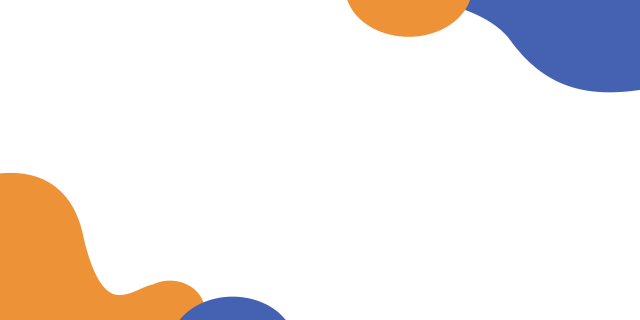
Reproduce this background procedurally as a Shadertoy shader.

```glsl
// Flat organic blobs in two opposite corners of a white page.
// Wavy edges are cubic Bezier curves solved for x; round blobs are ellipses.
// Each shape yields a signed distance, layered with antialiased coverage.

const vec3 PAPER  = vec3(1.0);
const vec3 ORANGE = vec3(0.93, 0.573, 0.216);
const vec3 BLUE   = vec3(0.267, 0.386, 0.696);

// The page spans 2 x 1 units, origin at the lower left.
const vec2 PAGE = vec2(2.0, 1.0);

// Lower left wave: joints between its three curves
const vec2 HILL_START  = vec2(0.0, 0.458);
const vec2 HILL_FLANK  = vec2(0.260, 0.263);
const vec2 HILL_VALLEY = vec2(0.372, 0.078);
const vec2 HILL_END    = vec2(0.482, 0.112);

// Upper right wave: joints between its two curves
const vec2 CLOUD_START = vec2(1.453, 0.969);
const vec2 CLOUD_BEND  = vec2(1.594, 0.875);
const vec2 CLOUD_END   = vec2(2.0, 0.719);

// Ellipses
const vec2 BUMP_CENTER   = vec2(0.531, 0.029);
const vec2 BUMP_RADII    = vec2(0.109, 0.094);
const vec2 BOTTOM_CENTER = vec2(0.727, -0.081);
const vec2 BOTTOM_RADII  = vec2(0.195, 0.154);
const vec2 TOP_CENTER    = vec2(1.277, 1.039);
const vec2 TOP_RADII     = vec2(0.198, 0.154);

const int SOLVE_STEPS = 18;

vec2 bezier(vec2 a, vec2 b, vec2 c, vec2 d, float t) {
    float s = 1.0 - t;
    return s*s*s*a + 3.0*s*s*t*b + 3.0*s*t*t*c + t*t*t*d;
}

// Approximate distance above (+) or below (-) a curve that advances in x
float curveDistance(vec2 p, vec2 a, vec2 b, vec2 c, vec2 d) {
    float t = 0.5;
    float stride = 0.25;
    for (int i = 0; i < SOLVE_STEPS; i++) {
        t += bezier(a, b, c, d, t).x < p.x ? stride : -stride;
        stride *= 0.5;
    }
    float s = 1.0 - t;
    vec2 tangent = normalize(s*s*(b - a) + 2.0*s*t*(c - b) + t*t*(d - c));
    vec2 offset = p - bezier(a, b, c, d, t);
    return tangent.x * offset.y - tangent.y * offset.x;
}

// First-order signed distance to an ellipse, negative inside
float ellipseDistance(vec2 p, vec2 center, vec2 radii) {
    vec2 q = (p - center) / radii;
    float k = length(q);
    return k * (k - 1.0) / max(length(q / radii), 1e-4);
}

float hillDistance(vec2 p) {
    float wave;
    if (p.x < HILL_FLANK.x) {
        wave = curveDistance(p, HILL_START, vec2(0.130, 0.471), vec2(0.229, 0.411), HILL_FLANK);
    } else if (p.x < HILL_VALLEY.x) {
        wave = curveDistance(p, HILL_FLANK, vec2(0.289, 0.135), vec2(0.328, 0.078), HILL_VALLEY);
    } else {
        wave = curveDistance(p, HILL_VALLEY, vec2(0.414, 0.078), vec2(0.448, 0.107), HILL_END);
    }
    wave = max(wave, p.x - HILL_END.x);
    return min(wave, ellipseDistance(p, BUMP_CENTER, BUMP_RADII));
}

// The cloud fills the space above its wave
float cloudDistance(vec2 p) {
    if (p.x < CLOUD_BEND.x) {
        return -curveDistance(p, CLOUD_START, vec2(1.510, 0.948), vec2(1.563, 0.917), CLOUD_BEND);
    }
    return -curveDistance(p, CLOUD_BEND, vec2(1.698, 0.732), vec2(1.823, 0.693), CLOUD_END);
}

void paint(inout vec3 color, vec3 ink, float dist, float pixel) {
    color = mix(color, ink, clamp(0.5 - dist / pixel, 0.0, 1.0));
}

void mainImage(out vec4 fragColor, in vec2 fragCoord) {
    vec2 p = fragCoord / iResolution.xy * PAGE;
    float pixel = PAGE.y / iResolution.y;
    vec3 color = PAPER;

    // Lower left corner
    paint(color, ORANGE, hillDistance(p), pixel);
    paint(color, BLUE, ellipseDistance(p, BOTTOM_CENTER, BOTTOM_RADII), pixel);

    // Upper right corner; its wave only exists right of the top ellipse center
    float cloud = max(cloudDistance(p), TOP_CENTER.x - p.x);
    paint(color, BLUE, cloud, pixel);
    paint(color, ORANGE, ellipseDistance(p, TOP_CENTER, TOP_RADII), pixel);

    fragColor = vec4(color, 1.0);
}
```
